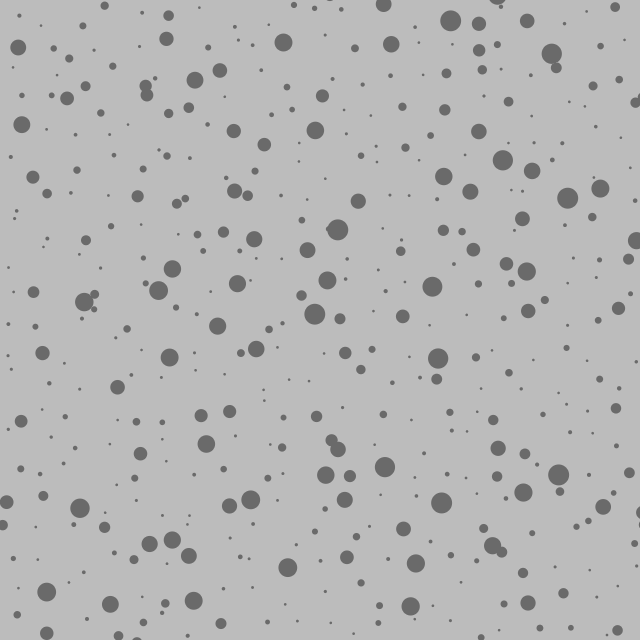
This pattern is drawn by a WebGL 1 fragment shader. Its source:

```glsl
precision highp float;

uniform vec2 u_resolution;

float hash(vec2 p) {
    return fract(sin(dot(p, vec2(127.1, 311.7))) * 43758.5453);
}

// Signed distance to the nearest dot, in canvas units
float dotField(vec2 uv) {
    const float CELLS = 21.0;
    vec2 home = floor(uv * CELLS);
    float nearest = 1.0;
    for (int y = -1; y <= 1; y++) {
        for (int x = -1; x <= 1; x++) {
            vec2 cell = home + vec2(float(x), float(y));
            vec2 jitter = vec2(hash(cell + 3.7), hash(cell + 41.3));
            vec2 center = (cell + mix(vec2(0.08), vec2(0.92), jitter)) / CELLS;
            // Many small dots, few large ones
            float radius = 0.002 + 0.0145 * pow(hash(cell + 87.9), 2.8);
            nearest = min(nearest, length(uv - center) - radius);
        }
    }
    return nearest;
}

void main() {
    float shortSide = min(u_resolution.x, u_resolution.y);
    vec2 uv = gl_FragCoord.xy / shortSide;
    vec3 ground = vec3(0.738);
    vec3 ink = vec3(0.414);

    // Edge softened over about one pixel
    float coverage = clamp(0.5 - dotField(uv) * shortSide, 0.0, 1.0);
    gl_FragColor = vec4(mix(ground, ink, coverage), 1.0);
}
```
